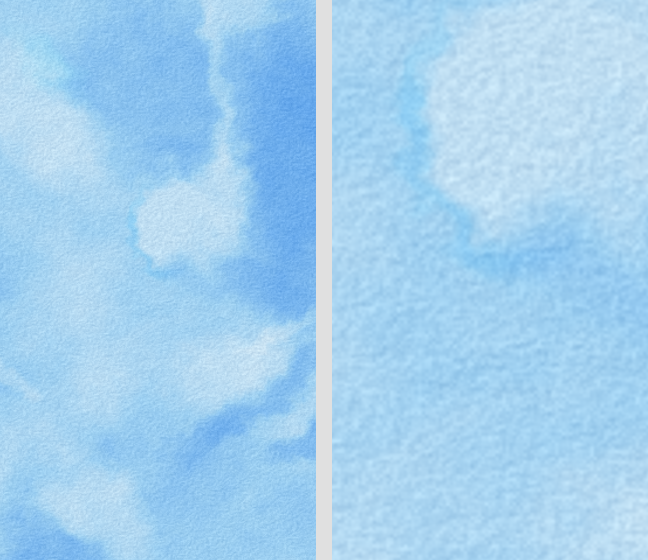
Left, the full canvas; right, a detail of the centre.
Write a Shadertoy shader that draws this texture.

```glsl
// Pale blue watercolour washes with soft blooms on grainy paper.

float hash(vec2 p) {
    vec3 q = fract(vec3(p.xyx) * 0.1031);
    q += dot(q, q.yzx + 33.33);
    return fract((q.x + q.y) * q.z);
}

float noise(vec2 p) {
    vec2 i = floor(p), f = fract(p);
    f = f * f * (3.0 - 2.0 * f);
    return mix(mix(hash(i), hash(i + vec2(1, 0)), f.x),
               mix(hash(i + vec2(0, 1)), hash(i + vec2(1, 1)), f.x), f.y);
}

// Layered noise centred on zero
float fbm(vec2 p) {
    float sum = 0.0, gain = 0.5;
    for (int i = 0; i < 5; i++) {
        sum += gain * (noise(p) - 0.5);
        p = mat2(1.6, 1.2, -1.2, 1.6) * p + 17.3;
        gain *= 0.5;
    }
    return sum;
}

// Tilted elliptical patch of pigment, from 1 inside to 0 outside
float wash(vec2 p, vec2 centre, vec2 radii, float angle, float softness) {
    float c = cos(angle), s = sin(angle);
    vec2 q = mat2(c, -s, s, c) * (p - centre);
    return 1.0 - smoothstep(1.0 - softness, 1.0 + softness, length(q / radii));
}

// Lightness of the paint, before the grain
float paint(vec2 p) {
    float tone = 0.595;

    // Upper washes: deep blue at the right, medium blue at the top
    tone -= 0.16 * wash(p, vec2(0.97, 1.27), vec2(0.24, 0.42), 0.0, 0.55);
    tone -= 0.08 * wash(p, vec2(0.46, 1.52), vec2(0.25, 0.25), -0.3, 0.35);
    tone -= 0.06 * wash(p, vec2(0.57, 1.31), vec2(0.13, 0.05), 0.3, 0.7);
    tone -= 0.07 * wash(p, vec2(0.80, 0.88), vec2(0.22, 0.07), -0.3, 0.7);

    // Pale water trails and patches
    tone += 0.05 * wash(p, vec2(0.30, 1.00), vec2(0.42, 0.40), 0.4, 0.8);
    tone += 0.10 * wash(p, vec2(0.13, 1.41), vec2(0.27, 0.11), -0.95, 0.5);
    tone += 0.09 * wash(p, vec2(0.69, 1.52), vec2(0.03, 0.30), 0.05, 0.8);
    tone += 0.10 * wash(p, vec2(0.69, 1.18), vec2(0.07, 0.24), -0.1, 0.6);
    tone += 0.10 * wash(p, vec2(0.78, 1.75), vec2(0.11, 0.09), 0.2, 0.4);

    // Lower right: slanted light and dark strokes
    tone += 0.08 * wash(p, vec2(0.74, 0.62), vec2(0.17, 0.13), 0.7, 0.4);
    tone += 0.09 * wash(p, vec2(0.92, 0.75), vec2(0.18, 0.03), 0.4, 0.7);
    tone -= 0.10 * wash(p, vec2(0.82, 0.50), vec2(0.28, 0.06), 0.55, 0.5);
    tone += 0.06 * wash(p, vec2(0.91, 0.44), vec2(0.18, 0.06), 0.6, 0.6);
    tone -= 0.10 * wash(p, vec2(0.98, 0.37), vec2(0.14, 0.04), 0.5, 0.6);

    // Lower left: clouded pale patch between blue corners
    tone += 0.11 * wash(p, vec2(0.33, 0.20), vec2(0.24, 0.11), -0.8, 0.5);
    tone += 0.09 * wash(p, vec2(0.03, 0.60), vec2(0.09, 0.04), -0.7, 0.6);
    tone -= 0.08 * wash(p, vec2(0.13, 0.09), vec2(0.20, 0.07), -0.5, 0.6);
    tone -= 0.04 * wash(p, vec2(0.55, 0.36), vec2(0.25, 0.14), 0.2, 0.8);
    tone -= 0.04 * wash(p, vec2(0.00, 0.95), vec2(0.14, 0.14), 0.0, 0.8);
    return tone;
}

void mainImage(out vec4 fragColor, in vec2 fragCoord) {
    vec2 p = fragCoord / iResolution.xy * vec2(1.0, 16.0 / 9.0);

    // Wandering, feathered edges
    vec2 flow = vec2(fbm(p * 4.0 + 3.1), fbm(p * 4.0 + 41.7));
    vec2 feather = vec2(fbm(p * 22.0 + 8.0), fbm(p * 22.0 + 63.0));
    vec2 wet = p + 0.20 * flow + 0.09 * feather;
    float tone = paint(wet);

    // Cloudy pigment, drawn out along a slant in the lower part
    vec2 slant = vec2(dot(p, vec2(0.8, 0.6)) * 2.5, dot(p, vec2(-0.6, 0.8)) * 7.0);
    tone += 0.12 * fbm(p * 3.5 + flow + 90.0);
    tone += 0.13 * fbm(slant + flow * 2.0) * (1.0 - smoothstep(0.5, 1.0, p.y));
    tone += 0.06 * fbm(p * 14.0 + 25.0);

    // Pale bloom with a faint broken rim at its lower left
    vec2 fromBloom = p + 0.10 * flow + 0.07 * feather - vec2(0.55, 1.07);
    float bloomEdge = (length(fromBloom / vec2(0.12, 0.15)) - 1.0) * 0.13;
    float opening = 1.0 - smoothstep(0.02, 0.14, fromBloom.x - fromBloom.y);
    tone = mix(tone, 0.74, 0.8 * opening * (1.0 - smoothstep(-0.03, 0.01, bloomEdge)));
    float rim = exp(-pow((bloomEdge - 0.010) / 0.015, 2.0))
              * smoothstep(-0.03, 0.12, -fromBloom.x - 0.5 * fromBloom.y)
              * (0.5 + 0.5 * noise(p * 14.0));
    tone -= 0.08 * rim;

    // Blue deepens to azure and fades to nearly white
    tone = 0.606 + 1.13 * (tone - 0.595);
    vec3 colour = mix(vec3(0.40, 0.66, 0.925), vec3(0.61, 0.81, 0.942), clamp((tone - 0.40) / 0.21, -0.2, 1.0));
    colour = mix(colour, vec3(0.77, 0.88, 0.95), clamp((tone - 0.61) / 0.16, 0.0, 1.1));
    float cyan = rim + wash(wet, vec2(0.14, 1.57), vec2(0.14, 0.05), -0.8, 0.8);
    colour += cyan * vec3(-0.025, 0.015, 0.008);

    // Fine paper tooth lit from the upper left
    vec2 tooth = p * vec2(125.0, 165.0) + 3.0 * feather;
    float relief = noise(tooth) - noise(tooth + vec2(0.6, -0.7));
    vec2 weave = p * vec2(45.0, 85.0) + 7.0;
    float fibre = noise(weave) - noise(weave + vec2(7.4, 6.5));
    float speck = noise(p * 270.0) - 0.5;
    colour += (0.060 * relief + 0.016 * fibre + 0.058 * speck) * vec3(1.0, 0.85, 0.6);

    fragColor = vec4(clamp(colour, 0.0, 1.0), 1.0);
}
```
